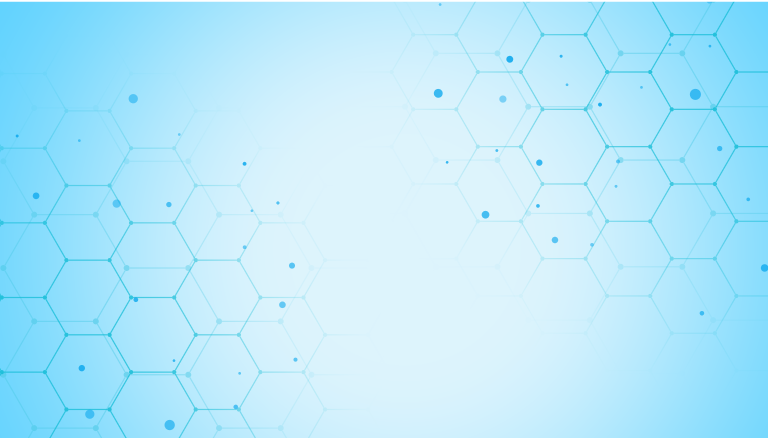
Reproduce this background procedurally as a Shadertoy shader.

```glsl
// Pale blue backdrop with two fading hexagon networks and scattered dots.

const vec3 CENTER_GLOW = vec3(0.865, 0.955, 0.990);
const vec3 CORNER_BLUE = vec3(0.360, 0.820, 0.995);
const vec3 LINE_TEAL   = vec3(0.080, 0.740, 0.840);
const vec3 LINE_SKY    = vec3(0.300, 0.790, 0.900);
const vec3 DOT_BLUE    = vec3(0.050, 0.660, 0.930);

const float SMALL_HEX = 0.0984;
const float LARGE_HEX = 0.1407;
const float DOT_CELL  = 0.12;

float hash(vec2 p) {
    return fract(sin(dot(p, vec2(127.1, 311.7))) * 43758.5453);
}

// Antialiased coverage of a shape of the given radius around distance zero
float cover(float dist, float radius, float pixel) {
    return clamp((radius - dist) / pixel + 0.5, 0.0, 1.0);
}

// Strength of each network, falling off away from its corner
float leftFade(vec2 p) {
    return 1.0 - smoothstep(0.18, 0.80, length(p - vec2(0.09, 0.155)));
}

float rightFade(vec2 p) {
    vec2 offset = (p - vec2(1.69, 0.863)) * vec2(1.0, 1.15);
    return 1.0 - smoothstep(0.18, 0.91, length(offset));
}

// Distances to the nearest edge (x) and corner (y) of a flat-topped hex grid
vec2 hexGrid(vec2 p, float radius) {
    float apothem = radius * 0.8660;
    vec2 period = vec2(3.0 * radius, 2.0 * apothem);
    vec2 a = mod(p + 0.5 * period, period) - 0.5 * period;
    vec2 b = mod(p, period) - 0.5 * period;
    vec2 q = abs(dot(a, a) < dot(b, b) ? a : b);
    float edge = apothem - max(q.y, dot(q, vec2(0.8660, 0.5)));
    float corner = min(length(q - vec2(radius, 0.0)),
                       length(q - vec2(0.5 * radius, apothem)));
    return vec2(edge, corner);
}

// Lines with a round node at each corner
float network(vec2 p, float radius, float nodeSize, float nodeAlpha,
              float lineAlpha, float pixel) {
    vec2 d = hexGrid(p, radius);
    return max(cover(d.x, 0.0014, pixel) * lineAlpha,
               cover(d.y, nodeSize, pixel) * nodeAlpha);
}

// Large pale grid below, small teal grid above
vec3 drawNetworks(vec3 color, vec2 p, vec2 smallOrigin, vec2 largeOrigin,
                  float fade, float pixel) {
    float large = network(p - largeOrigin, LARGE_HEX, 0.0068, 0.60, 0.45, pixel);
    float small = network(p - smallOrigin, SMALL_HEX, 0.0048, 0.85, 0.75, pixel);
    color = mix(color, LINE_SKY, large * fade);
    return mix(color, LINE_TEAL, small * fade);
}

// One hashed dot per cell, kept only where a network is present
float scatteredDots(vec2 p, float pixel) {
    vec2 cell = floor(p / DOT_CELL);
    vec2 jitter = vec2(hash(cell + 3.1), hash(cell + 17.7));
    vec2 center = (cell + mix(vec2(0.2), vec2(0.8), jitter)) * DOT_CELL;
    float presence = max(leftFade(center), rightFade(center));
    float keep = step(hash(cell + 41.3), 0.65) * step(0.12, presence);
    float size = mix(0.003, 0.013, pow(hash(cell + 59.9), 3.0));
    float alpha = mix(0.45, 0.90, hash(cell + 83.5));
    return cover(length(p - center), size, pixel) * alpha * keep;
}

void mainImage(out vec4 fragColor, in vec2 fragCoord) {
    vec2 p = fragCoord / iResolution.y;
    float pixel = 1.0 / iResolution.y;

    // Radial background
    float spread = smoothstep(0.25, 1.2, length(p - vec2(0.925, 0.43)));
    vec3 color = mix(CENTER_GLOW, CORNER_BLUE, spread);

    // Lower-left and upper-right networks
    color = drawNetworks(color, p, vec2(0.2009, 0.3208),
                         vec2(0.1484, 0.3881), leftFade(p), pixel);
    color = drawNetworks(color, p, vec2(1.2877, 0.8356),
                         vec2(1.4874, 0.7564), rightFade(p), pixel);

    color = mix(color, DOT_BLUE, scatteredDots(p, pixel));

    // Thin white strip along the top
    color = mix(color, vec3(1.0), cover(1.0 - p.y, 0.004, pixel));

    fragColor = vec4(color, 1.0);
}
```
